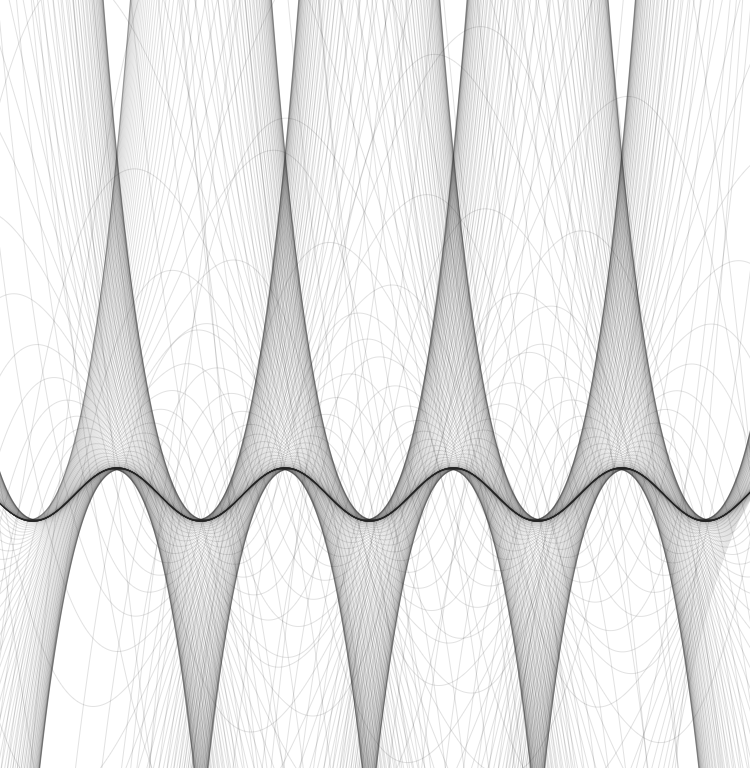
Reproduce this pattern procedurally as a Shadertoy shader.

```glsl
// Cubic Taylor polynomials of a sine wave, one hairline translucent curve for
// each of 601 evenly spaced expansion points. Their overlaps darken the wave
// itself and the steep envelopes that start at its inflection points.

// Value (x) and slope (y) of the cubic fitted to -cos, at offset h.
// sc holds the sine and cosine of the expansion point.
vec2 taylorCubic(vec2 sc, float h) {
    float h2 = h * h;
    float value = sc.x * h * (1.0 - h2 / 6.0) - sc.y * (1.0 - 0.5 * h2);
    float slope = sc.x * (1.0 - 0.5 * h2) + sc.y * h;
    return vec2(value, slope);
}

void mainImage(out vec4 fragColor, in vec2 fragCoord) {
    // The canvas is 28 radians wide; y is measured from the wave's midline
    float pixel = 28.0 / iResolution.x;
    vec2 p = fragCoord * pixel - vec2(0.0, 10.21);

    // Hairlines below one pixel keep their width and fade instead
    float lineWidth = 0.025;
    float drawnWidth = max(lineWidth, pixel);
    float opacity = 0.2 * lineWidth / drawnWidth;

    // Expansion points start left of the canvas and advance by a fixed rotation
    const float spacing = 0.05;
    float start = -0.4;
    float phase = start - 13.7865;
    vec2 sc = vec2(sin(phase), cos(phase));
    float cs = cos(spacing), sn = sin(spacing);

    float light = 1.0;
    for (int i = 0; i <= 600; i++) {
        vec2 curve = taylorCubic(sc, p.x - start - float(i) * spacing);

        // Distance across the line, corrected for steepness
        float d = abs(p.y - curve.x) * inversesqrt(1.0 + curve.y * curve.y);
        light *= 1.0 - opacity * clamp(0.5 + (0.5 * drawnWidth - d) / pixel, 0.0, 1.0);

        sc = vec2(sc.x * cs + sc.y * sn, sc.y * cs - sc.x * sn);
    }

    // Dark grey ink on white paper
    fragColor = vec4(mix(vec3(0.13), vec3(1.0), light), 1.0);
}
```
